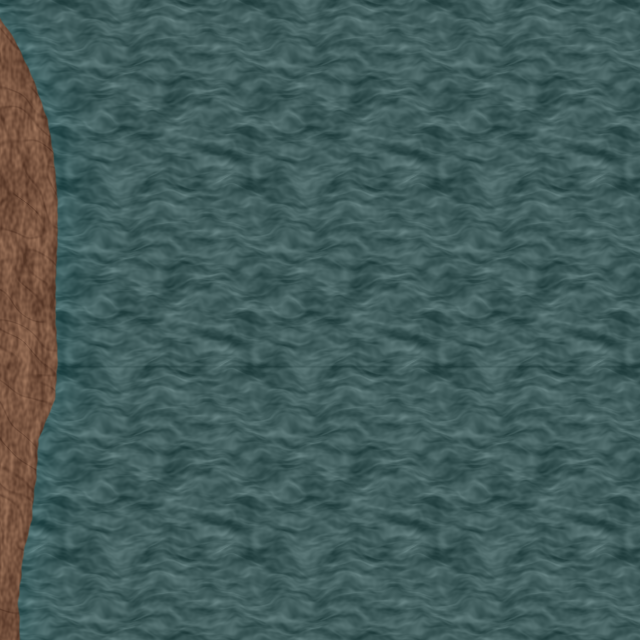
This texture is drawn by a Shadertoy shader. Its source:

```glsl
// Rippled teal water beside a brown rock bank on the left.
// The water is tiled, warped gradient noise with placed troughs and crests;
// the bank is a smooth edge profile filled with stretched noise for grain.

const vec2 TILE_SIZE = vec2(0.2917, 0.2891);
const vec2 TILE_ORIGIN = vec2(0.163, 0.427);
const vec3 WATER_MID = vec3(0.255, 0.365, 0.365);
const vec3 WATER_NEAR_BANK = vec3(-0.025, 0.005, 0.012);
const float RIPPLE_CONTRAST = 0.125;
const float SWELL_CONTRAST = 0.085;
const vec3 ROCK_DARK = vec3(0.33, 0.21, 0.15);
const vec3 ROCK_LIGHT = vec3(0.61, 0.45, 0.35);
const float ROCK_ROUGHNESS = 0.003;
const float NO_REPEAT = 512.0;

// Bank width at evenly spaced heights, bottom to top
const int BANK_STEPS = 16;
const float BANK[17] = float[17](
    0.031, 0.029, 0.035, 0.049, 0.056, 0.060, 0.086, 0.090, 0.087,
    0.087, 0.090, 0.090, 0.085, 0.074, 0.053, 0.023, -0.018);

// Swells inside one tile: centre x, centre y, half length, height
const int SWELL_COUNT = 10;
const vec4 SWELLS[10] = vec4[10](
    vec4(0.11, 0.405, 0.09, -1.2), vec4(0.66, 0.150, 0.10, -1.1),
    vec4(0.18, 0.275, 0.14, -0.7), vec4(0.28, 0.140, 0.09, -0.6),
    vec4(0.82, 0.020, 0.20, -0.6), vec4(0.79, 0.470, 0.14, -0.6),
    vec4(0.66, 0.090, 0.11, 0.9), vec4(0.85, 0.300, 0.12, 0.6),
    vec4(0.33, 0.185, 0.06, 0.6), vec4(0.80, 0.690, 0.18, 0.4));

vec2 hashGradient(vec2 cell) {
    vec3 q = fract(cell.xyx * vec3(0.1031, 0.1030, 0.0973));
    q += dot(q, q.yzx + 33.33);
    float angle = 6.2832 * fract((q.x + q.y) * q.z);
    return vec2(cos(angle), sin(angle));
}

// Gradient noise that repeats after "period" cells
float gradientNoise(vec2 p, vec2 period) {
    vec2 i = floor(p), f = p - i;
    vec2 u = f * f * f * (f * (f * 6.0 - 15.0) + 10.0);
    vec2 lo = mod(i, period), hi = mod(i + 1.0, period);
    float a = dot(hashGradient(lo), f);
    float b = dot(hashGradient(vec2(hi.x, lo.y)), f - vec2(1, 0));
    float c = dot(hashGradient(vec2(lo.x, hi.y)), f - vec2(0, 1));
    float d = dot(hashGradient(hi), f - 1.0);
    return mix(mix(a, b, u.x), mix(c, d, u.x), u.y);
}

float tiledNoise(vec2 t, vec2 cells) {
    return gradientNoise(t * cells, cells);
}

float rockNoise(vec2 p) {
    return gradientNoise(p + 64.0, vec2(NO_REPEAT));
}

float ripples(vec2 t) {
    t.y += 0.055 * tiledNoise(t, vec2(5, 6)) + 0.022 * tiledNoise(t, vec2(11, 13));
    float h = 0.75 * tiledNoise(t, vec2(4, 10));
    h += 0.95 * tiledNoise(t, vec2(7, 21));
    h += 0.65 * tiledNoise(t, vec2(15, 38));
    h += 0.30 * tiledNoise(t, vec2(33, 60));
    // Thin pale crests along the zero lines of a stretched noise
    float crest = 1.0 - smoothstep(0.0, 0.16, abs(tiledNoise(t, vec2(5, 14))));
    return h + 0.30 * crest - 0.09;
}

float swells(vec2 t) {
    float h = 0.0;
    float bend = 0.05 * tiledNoise(t, vec2(8, 9));
    for (int k = 0; k < SWELL_COUNT; k++) {
        vec4 s = SWELLS[k];
        vec2 d = t - s.xy;
        d -= round(d);
        d.y += 0.28 * d.x + bend;
        d /= vec2(s.z, 0.026);
        h += s.w * exp(-dot(d, d));
    }
    return h;
}

vec3 waterColor(vec2 uv, float gap) {
    vec2 t = (uv - TILE_ORIGIN) / TILE_SIZE;
    float shade = RIPPLE_CONTRAST * ripples(t) + SWELL_CONTRAST * swells(t);
    // Faint join between two rows of tiles
    shade -= 0.045 * exp(-pow((uv.y - TILE_ORIGIN.y) / 0.0018, 2.0));
    vec3 col = WATER_MID + clamp(shade, -0.13, 0.15);
    return col + WATER_NEAR_BANK * exp(-max(gap, 0.0) / 0.05);
}

float bankEdge(float y) {
    float s = clamp(y, 0.0, 0.9999) * float(BANK_STEPS);
    int k = int(s);
    float edge = mix(BANK[k], BANK[k + 1], fract(s));
    return edge + ROCK_ROUGHNESS * rockNoise(vec2(3.0, y * 45.0));
}

vec3 rockColor(vec2 uv, float gap) {
    vec2 p = uv + 0.012 * rockNoise(uv * 18.0);
    float tone = 0.52 + 0.40 * rockNoise(p * vec2(40, 12));
    tone += 0.45 * rockNoise(p * vec2(130, 26));
    tone += 0.40 * rockNoise(uv * vec2(190, 110));
    // Slanting cracks across the grain
    float crack = abs(rockNoise(vec2(p.x * 14.0, (p.y + 0.6 * p.x) * 22.0)));
    tone -= 0.22 * (1.0 - smoothstep(0.0, 0.07, crack));
    tone -= 0.25 * smoothstep(-0.010, 0.0, gap);
    return mix(ROCK_DARK, ROCK_LIGHT, clamp(tone, 0.0, 1.1));
}

void mainImage(out vec4 fragColor, in vec2 fragCoord) {
    vec2 uv = fragCoord / iResolution.xy;
    float gap = uv.x - bankEdge(uv.y);
    float softness = 1.2 / iResolution.x;
    float water = smoothstep(-softness, softness, gap);
    fragColor = vec4(mix(rockColor(uv, gap), waterColor(uv, gap), water), 1.0);
}
```
